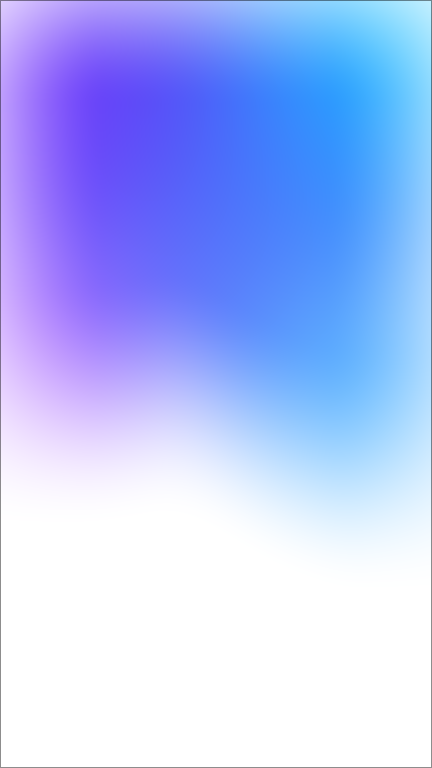
Write a Shadertoy shader that draws this background.

```glsl
// Soft violet, indigo and sky-blue mesh gradient fading down into white, in a thin frame.

#define BLOB_SPREAD    0.10    // squared falloff of each colour blob
#define EDGE_SOFTNESS  0.25    // half-width of the fade at the sides and top
#define FADE_SOFTNESS  0.29    // half-width of the lower fade
#define FADE_DEPTH     0.94    // depth of the lower fade on the left
#define FADE_DROP      0.15    // extra depth of the lower fade on the right
#define FADE_NOTCH     0.03    // lift of the fade between both lobes
#define FRAME_WIDTH    0.0023
#define FRAME_DARKNESS 0.45

const vec3 PAPER  = vec3(1.0);
const vec3 VIOLET = vec3(0.56, 0.24, 1.00);
const vec3 INDIGO = vec3(0.34, 0.23, 0.96);
const vec3 BLUE   = vec3(0.32, 0.45, 0.98);
const vec3 AZURE  = vec3(0.19, 0.59, 1.00);
const vec3 CYAN   = vec3(0.03, 0.80, 1.00);
const vec3 ORCHID = vec3(0.72, 0.43, 1.00);
const vec3 SKY    = vec3(0.38, 0.74, 1.00);

// Colour weighted by a Gaussian around its centre; the weight is kept in alpha.
vec4 blob(vec2 p, vec2 center, vec3 color) {
    vec2 d = p - center;
    return vec4(color, 1.0) * exp(-dot(d, d) / BLOB_SPREAD);
}

// Normalised blend of all colour blobs.
vec3 meshColor(vec2 p) {
    vec4 sum = blob(p, vec2(-0.02, 0.25), VIOLET)
             + blob(p, vec2( 0.30, 0.25), INDIGO)
             + blob(p, vec2( 0.48, 0.60), BLUE)
             + blob(p, vec2( 0.75, 0.27), AZURE)
             + blob(p, vec2( 1.00, 0.00), CYAN)
             + blob(p, vec2( 0.10, 0.82), ORCHID)
             + blob(p, vec2( 0.80, 0.90), SKY);
    return sum.rgb / max(sum.a, 1e-6);
}

float softEdge(float dist, float softness) {
    return smoothstep(-softness, softness, dist);
}

// Opacity of the coloured area: blurred sides and top, wavy lower fade.
float coverage(vec2 p) {
    float notch = (p.x - 0.42) * (p.x - 0.42) / 0.02;
    float fadeLine = FADE_DEPTH + FADE_DROP * smoothstep(0.35, 0.85, p.x)
                   - FADE_NOTCH * exp(-notch);
    return softEdge(p.x, EDGE_SOFTNESS)
         * softEdge(1.0 - p.x, EDGE_SOFTNESS)
         * softEdge(p.y, EDGE_SOFTNESS)
         * softEdge(fadeLine - p.y, FADE_SOFTNESS);
}

void mainImage(out vec4 fragColor, in vec2 fragCoord) {
    // Canvas widths: x from the left, y as depth below the top edge.
    float pixel = 1.0 / iResolution.x;
    vec2 size = iResolution.xy * pixel;
    vec2 p = vec2(fragCoord.x, iResolution.y - fragCoord.y) * pixel;

    vec3 color = mix(PAPER, meshColor(p), coverage(p));

    // Antialiased frame along the canvas border.
    vec2 inset = min(p, size - p);
    float edgeDist = min(inset.x, inset.y);
    float frame = clamp((FRAME_WIDTH - edgeDist) / pixel + 0.5, 0.0, 1.0);
    color *= 1.0 - FRAME_DARKNESS * frame;

    fragColor = vec4(color, 1.0);
}
```
